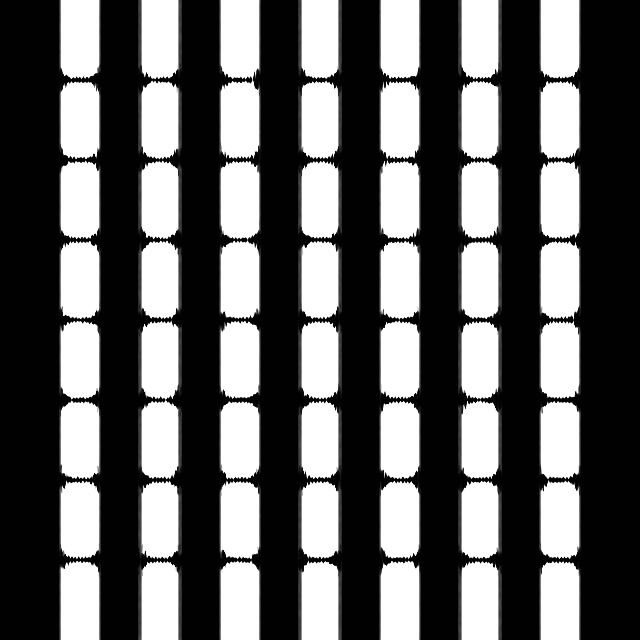
Give the GLSL for this pattern, as a WebGL 1 fragment shader.

```glsl
precision highp float;
// Seven white vertical bars on black, cut by thin ragged gaps into eight rows
// of rounded slots. Each slot is a rounded-corner distance whose edge is frayed
// by stretched cellular noise; narrow grey strips line the sides of the bars.

uniform vec2 u_resolution;

vec2 hash2(vec2 p) {
  p = vec2(dot(p, vec2(127.1, 311.7)), dot(p, vec2(269.5, 183.3)));
  return fract(sin(p) * 4375.85);
}

// Distance to the nearest scattered point, about 0 to 1.
float cellular(vec2 p) {
  vec2 cell = floor(p);
  float nearest = 2.0;
  for (int j = -1; j <= 1; j++) {
    for (int i = -1; i <= 1; i++) {
      vec2 neighbour = cell + vec2(float(i), float(j));
      nearest = min(nearest, distance(p, neighbour + hash2(neighbour)));
    }
  }
  return min(nearest, 1.0);
}

// One inside the edge, zero outside, blended over the width soft.
float inside(float d, float soft) {
  return 1.0 - smoothstep(-soft, soft, d);
}

void main() {
  vec2 p = gl_FragCoord.xy / u_resolution * 8.0;
  float soft = 6.0 / min(u_resolution.x, u_resolution.y);

  // Bars stand on whole numbers 1 to 7, and so do the gaps between rows.
  float column = clamp(floor(p.x + 0.5), 1.0, 7.0);
  float row = clamp(floor(p.y + 0.5), 1.0, 7.0);
  float x = abs(p.x - column);
  float y = abs(p.y - row);

  // Even bars are slightly narrower, with wider grey sides.
  float even = 1.0 - mod(column, 2.0);
  float halfWidth = mix(0.24, 0.23, even);
  float stripEdge = mix(0.257, 0.272, even);

  // Vertical teeth along the gaps, longer towards the corners.
  float fray = cellular(p * vec2(25.0, 9.0)) - 0.45;
  float teeth = 0.5 * sin(p.x * 150.0 + row * 1.7);
  float corner = smoothstep(0.1, halfWidth, x);
  float jag = fray * mix(0.025, 0.13, corner) + teeth * 0.016;

  // Rounded slot.
  float radius = 0.16;
  vec2 margin = vec2(halfWidth - x, y - 0.026 + jag);
  float slot = length(max(radius - margin, 0.0)) - radius;
  float white = inside(slot, soft);

  // Grey side strips, fading into the gaps.
  float strip = inside(x - stripEdge, soft) * smoothstep(0.03, 0.2, y + jag);
  strip *= smoothstep(0.17, 0.22, x);
  float grey = strip * (mix(0.34, 0.25, even) + 0.1 * fray);

  gl_FragColor = vec4(vec3(mix(max(grey, 0.005), 1.0, white)), 1.0);
}
```
